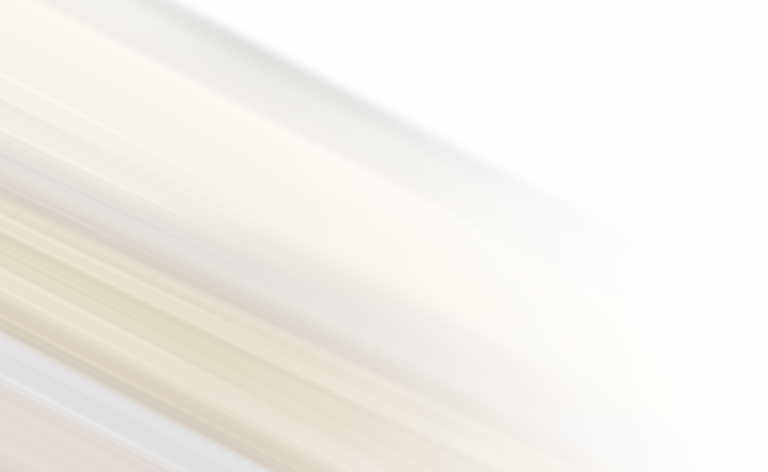
Reproduce this background procedurally as a Shadertoy shader.

```glsl
const float SLOPE = 0.515;
const vec3 PAPER = vec3(0.995);

float hash(float n) {
    return fract(sin(n * 127.1) * 43758.5453);
}

float noise(float x) {
    float cell = floor(x);
    return mix(hash(cell), hash(cell + 1.0), smoothstep(0.0, 1.0, x - cell));
}

// Moves from the colour so far to the next one between two offsets
vec3 blend(vec3 base, vec3 next, float offset, float start, float end) {
    return mix(base, next, smoothstep(start, end, offset));
}

// Soft thin line centred on an offset
float streak(float offset, float centre, float width) {
    float d = (offset - centre) / width;
    return exp(-d * d);
}

// Fine grain across the streaks, centred on zero
float fineStreaks(float offset, float frequency) {
    float sum = 0.0;
    float weight = 0.5;
    for (int i = 0; i < 3; i++) {
        sum += weight * (noise(offset * frequency + float(i) * 17.0) - 0.5);
        frequency *= 2.1;
        weight *= 0.7;
    }
    return sum;
}

// Scattered light and dark lines, each with its own length
float scatteredLines(float offset, float along) {
    float sum = 0.0;
    for (int i = 0; i < 18; i++) {
        float id = float(i) + 3.0;
        float centre = 0.15 + 0.75 * hash(id);
        float width = mix(0.002, 0.005, hash(id + 40.0));
        float reach = mix(0.3, 1.0, hash(id + 80.0));
        float tone = hash(id + 120.0) > 0.45 ? 1.0 : -0.8;
        sum += tone * streak(offset, centre, width) * (1.0 - smoothstep(0.0, reach, along));
    }
    return sum;
}

// Grey upper band and the cream field under it
vec3 upperBands(vec3 col, float d) {
    col = blend(col, vec3(0.872, 0.880, 0.868), d, -0.208, -0.168);
    col = blend(col, vec3(0.922, 0.920, 0.908), d, -0.168, -0.115);
    col = blend(col, vec3(0.940, 0.932, 0.918), d, -0.110, -0.060);
    col = blend(col, vec3(0.978, 0.970, 0.945), d, -0.060, -0.025);
    col = blend(col, vec3(0.968, 0.959, 0.916), d, 0.000, 0.100);
    return blend(col, vec3(0.950, 0.935, 0.895), d, 0.150, 0.260);
}

// Lilac, tan and sand bands down to the lower corner
vec3 lowerBands(vec3 col, float d, float softness) {
    col = blend(col, vec3(0.893, 0.878, 0.863), d, 0.265 - softness, 0.325);
    col = blend(col, vec3(0.858, 0.835, 0.790), d, 0.345, 0.395);
    col = blend(col, vec3(0.900, 0.875, 0.802), d, 0.400, 0.440);
    col = blend(col, vec3(0.880, 0.853, 0.775), d, 0.465, 0.510);
    col = blend(col, vec3(0.905, 0.880, 0.820), d, 0.545, 0.590);
    col = blend(col, vec3(0.865, 0.818, 0.748), d, 0.610, 0.655);
    col = blend(col, vec3(0.835, 0.803, 0.750), d, 0.665, 0.695);
    col = blend(col, vec3(0.900, 0.895, 0.898), d, 0.695, 0.715);
    col = blend(col, vec3(0.880, 0.874, 0.876), d, 0.725, 0.785);
    col = blend(col, vec3(0.890, 0.864, 0.845), d, 0.790, 0.840);
    return blend(col, vec3(0.868, 0.848, 0.830), d, 0.860, 1.000);
}

void mainImage(out vec4 fragColor, in vec2 fragCoord) {
    vec2 p = fragCoord / iResolution.y;
    float offset = 1.0 - p.y - SLOPE * p.x;

    // The middle streaks run a little flatter than the outer ones
    float middle = smoothstep(0.10, 0.30, offset) * (1.0 - smoothstep(0.40, 0.60, offset));
    offset += 0.045 * p.x * middle;

    float softness = 0.14 * smoothstep(0.20, 0.90, p.x);
    vec3 col = lowerBands(upperBands(PAPER, offset), offset, softness);

    // Bright seams between the bands, fading along their length
    float seams = 0.4 * streak(offset, 0.270, 0.005)
        + streak(offset, 0.457, 0.005)
        + streak(offset, 0.570, 0.005)
        + 0.7 * streak(offset, 0.795, 0.005);
    col += 0.035 * seams * (1.0 - smoothstep(0.10, 0.80, p.x));
    col += 0.016 * scatteredLines(offset, p.x);

    // Fine streaks grow stronger towards the lower corner
    float grain = mix(0.010, 0.050, smoothstep(0.10, 0.45, offset));
    grain *= smoothstep(-0.20, -0.05, offset);
    col += grain * fineStreaks(offset, 42.0) * vec3(0.9, 1.0, 1.1);

    // Everything dissolves into white on the right, the grey band first
    float lower = smoothstep(-0.12, 0.05, offset);
    float strength = 1.0 - smoothstep(0.40, mix(1.46, 1.62, lower), p.x);
    // The grey band starts softly at the upper left
    float bandStart = mix(0.65, 1.0, smoothstep(0.20, 0.60, p.x));
    strength *= mix(bandStart, 1.0, smoothstep(-0.12, -0.03, offset));

    fragColor = vec4(clamp(mix(PAPER, col, strength), 0.0, 1.0), 1.0);
}
```
